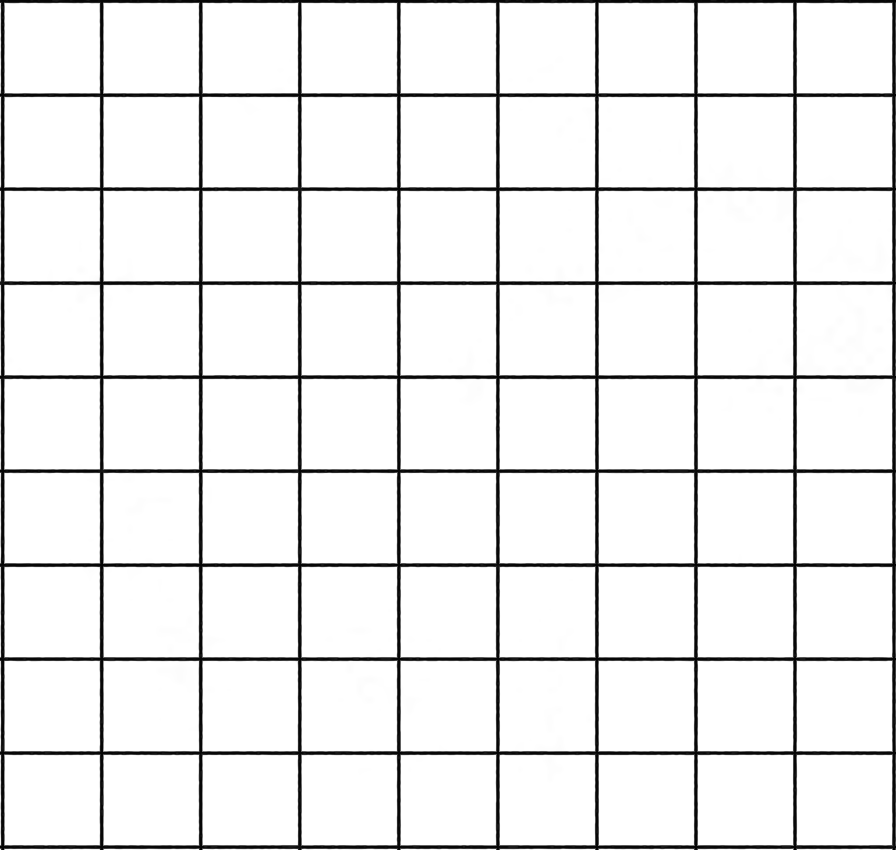
Give the GLSL for this pattern, as a WebGL 2 fragment shader.

```glsl
#version 300 es
precision highp float;
// Draws a nine by nine grid of thin black ink lines on white paper, with faint print wear.

uniform vec2 u_resolution;
out vec4 outColor;

const vec2 FIRST_LINE = vec2(0.0030, 0.0034);  // lower left crossing, share of canvas
const vec2 LAST_LINE = vec2(0.9978, 0.9986);   // upper right crossing, share of canvas
const vec2 CELLS = vec2(9.0);                  // repeats across and down
const float LINE_WIDTH = 0.0041;               // share of canvas height
const float EDGE_SOFTNESS = 0.0010;            // least edge blur, share of height
const float EDGE_WOBBLE = 0.0004;              // ragged ink edge, share of height
const float INK_MOTTLE = 0.07;                 // lightening where ink is thin
const float PAPER_SMUDGE = 0.012;              // darkest smudge on the paper
const float GRAIN_SCALE = 240.0;               // ink grains per canvas height
const vec3 INK = vec3(0.025);
const vec3 PAPER = vec3(1.0);

float hash(vec2 p) {
  return fract(sin(dot(p, vec2(127.1, 311.7))) * 43758.5453);
}

float valueNoise(vec2 p) {
  vec2 cell = floor(p);
  vec2 f = fract(p);
  f = f * f * (3.0 - 2.0 * f);
  float low = mix(hash(cell), hash(cell + vec2(1.0, 0.0)), f.x);
  float high = mix(hash(cell + vec2(0.0, 1.0)), hash(cell + vec2(1.0)), f.x);
  return mix(low, high, f.y);
}

// Distance to the nearest vertical (x) and horizontal (y) line, in canvas heights
vec2 lineDistance(vec2 uv, float aspect) {
  vec2 pitch = (LAST_LINE - FIRST_LINE) / CELLS;
  vec2 grid = (uv - FIRST_LINE) / pitch;
  return abs(fract(grid + 0.5) - 0.5) * pitch * vec2(aspect, 1.0);
}

void main() {
  vec2 uv = gl_FragCoord.xy / u_resolution;
  float aspect = u_resolution.x / u_resolution.y;
  vec2 p = uv * vec2(aspect, 1.0);

  // Ink coverage of both line directions
  float grain = valueNoise(p * GRAIN_SCALE);
  float halfWidth = 0.5 * LINE_WIDTH + EDGE_WOBBLE * (grain - 0.5);
  float blur = max(0.5 / u_resolution.y, EDGE_SOFTNESS);
  vec2 cover = 1.0 - smoothstep(halfWidth - blur, halfWidth + blur, lineDistance(uv, aspect));
  float ink = max(cover.x, cover.y);

  // Sparse pale smudges on the paper, thin spots in the ink
  float smudge = smoothstep(0.72, 0.95, valueNoise(p * 9.0) * 0.6 + valueNoise(p * 85.0) * 0.4);
  vec3 paper = PAPER - PAPER_SMUDGE * smudge;
  vec3 inkColor = INK + INK_MOTTLE * smoothstep(0.6, 1.0, grain);

  outColor = vec4(mix(paper, inkColor, ink), 1.0);
}
```
